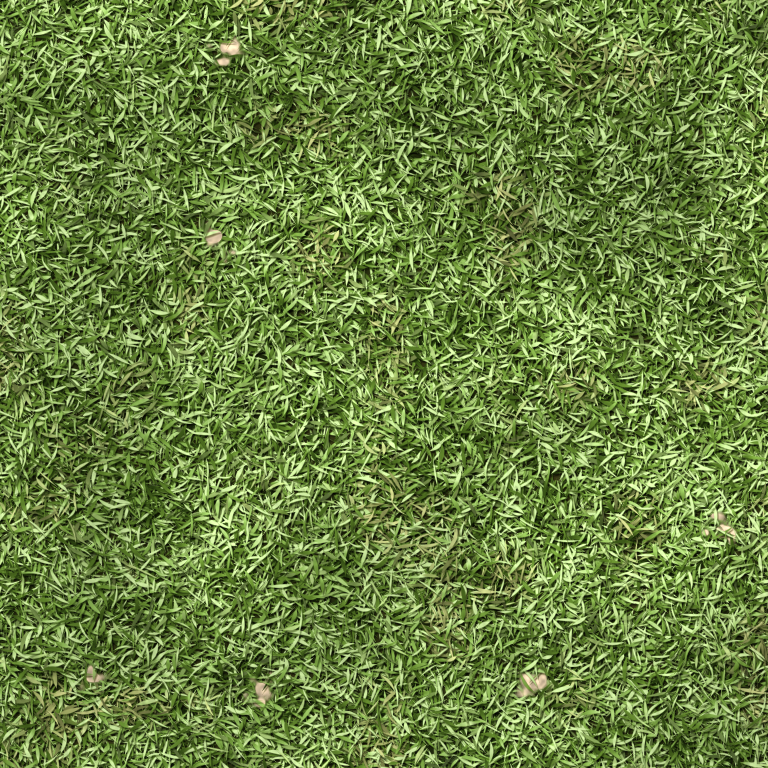
This texture is drawn by a WebGL 1 fragment shader. Its source:

```glsl
precision highp float;
// Sunlit lawn seen from above: dense tangled blades, dry patches and small bare spots.
uniform vec2 u_resolution;

const int LAYERS = 18;
const float BLADE_DENSITY = 47.0; // blade cells across the canvas, per layer

const vec3 DEEP = vec3(0.14, 0.22, 0.05);
const vec3 SHADE = vec3(0.27, 0.38, 0.11);
const vec3 LEAF = vec3(0.39, 0.53, 0.18);
const vec3 BRIGHT = vec3(0.57, 0.73, 0.35);
const vec3 GLINT = vec3(0.80, 0.91, 0.62);
const vec3 DULL = vec3(0.53, 0.62, 0.36);
const vec3 STRAW = vec3(0.67, 0.62, 0.41);
const vec3 EARTH = vec3(0.21, 0.20, 0.08);
const vec3 SAND = vec3(0.86, 0.77, 0.64);
const vec3 SHADOW = vec3(0.44, 0.41, 0.54); // light taken away by a shadow

vec4 hash4(vec2 p) {
  float seed = dot(p, vec2(127.1, 311.7));
  return fract(sin(seed + vec4(0.0, 1.3, 2.6, 3.9)) * 43758.5453);
}

float noise(vec2 p) {
  vec2 cell = floor(p);
  vec2 f = fract(p);
  f = f * f * (3.0 - 2.0 * f);
  float low = mix(hash4(cell).x, hash4(cell + vec2(1.0, 0.0)).x, f.x);
  float high = mix(hash4(cell + vec2(0.0, 1.0)).x, hash4(cell + vec2(1.0)).x, f.x);
  return mix(low, high, f.y);
}

// Colour ramp from shadowed to sunlit grass
vec3 grassColor(float tone) {
  float t = clamp(tone, 0.0, 1.0) * 4.0;
  vec3 color = mix(DEEP, SHADE, clamp(t, 0.0, 1.0));
  color = mix(color, LEAF, clamp(t - 1.0, 0.0, 1.0));
  color = mix(color, BRIGHT, clamp(t - 2.0, 0.0, 1.0));
  return mix(color, GLINT, clamp(t - 3.0, 0.0, 1.0));
}

// Signed distance to a curved blade; p.x runs along it, tapering to both tips
float bladeDistance(vec2 p, float halfLength, float halfWidth, float bend) {
  float along = p.x / halfLength;
  float across = p.y + bend * halfLength * (along * along - 0.4);
  return abs(across) - halfWidth * (1.0 - along * along);
}

float coverage(float dist, float softness) {
  return 1.0 - smoothstep(-softness, softness, dist);
}

// Sparse ragged patches without grass
float bareSpot(vec2 uv) {
  vec2 p = uv * 5.0;
  vec4 rnd = hash4(floor(p) + 71.0);
  vec2 offset = fract(p) - mix(vec2(0.3), vec2(0.7), rnd.xy);
  float ragged = (noise(uv * 85.0) - 0.5) * 0.16;
  float radius = mix(0.05, 0.09, rnd.z);
  return step(0.78, rnd.w) * (1.0 - smoothstep(-0.03, 0.03, length(offset) + ragged - radius));
}

// Lays one layer of blades, with their cast shadows, over the given colour
vec3 addBlades(vec3 color, vec2 uv, float layer, float sunlight, float bare, float pixel) {
  vec2 shift = hash4(vec2(layer, 5.7)).xy;
  vec2 home = floor(uv * BLADE_DENSITY + shift);
  for (int y = -1; y <= 1; y++) {
    for (int x = -1; x <= 1; x++) {
      vec2 cell = home + vec2(float(x), float(y));
      vec4 place = hash4(cell + layer * 17.3);
      vec4 look = hash4(cell + layer * 9.1 + 43.0);
      vec2 center = (cell + place.xy - shift) / BLADE_DENSITY;

      // Neighbouring blades lean loosely the same way
      float angle = noise(center * 6.0) * 3.6 - 1.7 + (place.z - 0.5) * 3.0;
      vec2 dir = vec2(cos(angle), sin(angle));
      mat2 toBlade = mat2(dir.x, -dir.y, dir.y, dir.x);
      float halfLength = mix(0.006, 0.017, place.w);
      float halfWidth = mix(0.0011, 0.0029, look.x * look.x);
      float bend = (look.y - 0.5) * 0.4;

      vec2 p = toBlade * (uv - center);
      vec2 shadowP = toBlade * (uv - center - vec2(0.0016, -0.0026));
      float dist = bladeDistance(p, halfLength, halfWidth, bend);
      float shadowDist = bladeDistance(shadowP, halfLength, halfWidth, bend);
      float visible = 1.0 - bare * step(place.w, 0.9); // a few long blades cross bare soil
      color *= 1.0 - SHADOW * visible * coverage(shadowDist, pixel * 1.2);

      // Lit along the blade, with some faded and some straw coloured
      float tone = look.z * 1.12 + sunlight + 0.14 * p.x / halfLength;
      float dryness = smoothstep(0.45, 0.85, noise(center * 12.0 + 20.0));
      vec3 faded = mix(DULL, STRAW, dryness * 0.75) * (0.60 + 0.58 * tone);
      float fade = smoothstep(0.72, 0.87, look.w + 0.20 * dryness);
      vec3 blade = mix(grassColor(tone), faded, fade * 0.75);
      color = mix(color, blade, visible * coverage(dist, pixel * 0.85));
    }
  }
  return color;
}

void main() {
  vec2 uv = gl_FragCoord.xy / u_resolution.y;
  float pixel = 1.0 / u_resolution.y;
  float bare = bareSpot(uv);

  // Ground between the blades
  vec3 ground = mix(DEEP * 0.6, EARTH, noise(uv * 40.0));
  vec3 color = mix(ground, SAND * (0.8 + 0.4 * noise(uv * 160.0)), bare);

  // Clumps catch more or less sun; upper layers catch most
  float clump = (noise(uv * 24.0 + 9.0) - 0.5) * 0.34 + (noise(uv * 55.0) - 0.5) * 0.26;
  for (int i = 0; i < LAYERS; i++) {
    float layer = float(i);
    float depth = layer / float(LAYERS - 1);
    float sunlight = depth * 0.34 - 0.12 + clump;
    color = addBlades(color, uv, layer, sunlight, bare, pixel);
  }

  // Broad light variation and fine grain
  color *= 0.93 + 0.22 * noise(uv * 7.0 + 3.0);
  color *= 0.92 + 0.16 * noise(uv * 230.0);
  gl_FragColor = vec4(color, 1.0);
}
```
